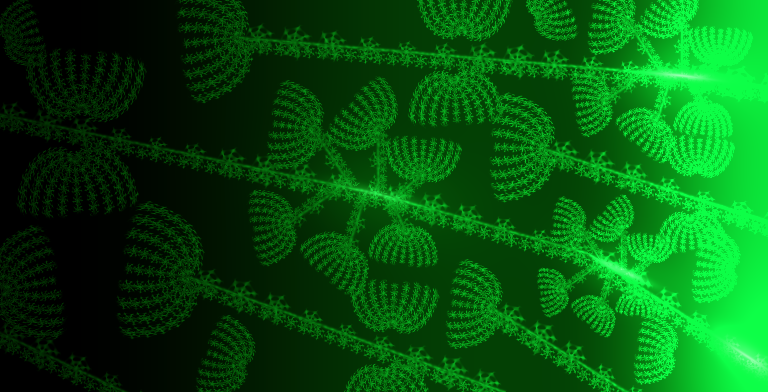
Give the GLSL for this background, as a WebGL 2 fragment shader.

```glsl
#version 300 es
precision highp float;
// Glowing green fractal filaments with feathered claws, fading from black to a bright right side.
uniform vec2 u_resolution;
out vec4 fragColor;

// Filaments: start and end
const vec4 filaments[9] = vec4[9](
  vec4(.61, .904, 1.74, .807), vec4(1.74, .807, 2., .77),
  vec4(-.02, .712, .965, .505), vec4(.965, .505, 1.5, .353), vec4(1.5, .353, 2., .03),
  vec4(.48, .294, 1.29, -.002), vec4(1.388, .62, 2., .42),
  vec4(1.256, .213, 1.63, -.02), vec4(-.02, .16, .38, -.03));

// Single claws: hub, reach, opening direction
const vec4 claws[10] = vec4[10](
  vec4(.61, .904, .19, 3.25), vec4(.48, .294, .215, 3.),
  vec4(1.388, .62, .17, 3.1), vec4(1.256, .213, .14, 3.),
  vec4(.02, .9, .11, .3), vec4(.01, .26, .18, .2),
  vec4(.62, .07, .13, 2.8), vec4(1.37, .96, .11, .4),
  vec4(1.866, .315, .12, 3.), vec4(1.71, .1, .11, 3.));

// Claws around each bright core, relative to that core
const vec4 petals[6] = vec4[6](
  vec4(-.165, .165, .14, 3.), vec4(0., .165, .13, 2.4), vec4(.11, .05, .12, 1.5),
  vec4(-.23, -.076, .12, 3.3), vec4(-.076, -.14, .12, 4.), vec4(.07, -.095, .11, 4.6));

// Cores: centre and scale. Crossings: centre and reach
const vec3 cores[3] = vec3[3](vec3(.965, .505, 1.), vec3(1.586, .31, .65), vec3(1.74, .807, .85));
const vec3 crossings[4] = vec3[4](vec3(.2, .66, .19), vec3(1.168, .86, .15),
  vec3(.99, .112, .14), vec3(1.77, .505, .11));

vec2 turn(vec2 p, float angle) {
  float c = cos(angle), s = sin(angle);
  return vec2(c * p.x - s * p.y, s * p.x + c * p.y);
}

vec2 gradient(vec2 cell) {
  float angle = 6.2832 * fract(sin(dot(cell, vec2(127.1, 311.7))) * 43758.5);
  return vec2(cos(angle), sin(angle));
}

float gradientNoise(vec2 p) {
  vec2 i = floor(p), f = p - i, u = f * f * (3. - 2. * f), e = vec2(1, 0);
  float low = mix(dot(gradient(i), f), dot(gradient(i + e.xy), f - e.xy), u.x);
  float high = mix(dot(gradient(i + e.yx), f - e.yx), dot(gradient(i + 1.), f - 1.), u.x);
  return mix(low, high, u.y);
}

float softLine(float d, float width) {
  return exp(-d * d / (width * width));
}

// Star of seven beaded, slightly curled arms
float spray(vec2 p, float radius, float pixel) {
  float rho = length(p) / radius;
  if (rho > 1.) return 0.;
  float angle = atan(p.y, p.x + 1e-6) + .5 * rho;
  float d = abs(sin(3.5 * angle)) / 3.5 * rho;
  float width = max(.09 + .05 * sin(rho * 20.), .5 * pixel / radius);
  return softLine(d, width) * smoothstep(1., .7, rho);
}

// Row of sprays along x
float chain(vec2 p, float period, float radius, float pixel) {
  return spray(vec2((fract(p.x / period) - .5) * period, p.y), radius, pixel);
}

// Fan of nine feathered arms that bend towards its opening
float claw(vec2 p, float reach, float direction, float pixel) {
  vec2 q = turn(p, -direction) / reach;
  float rho = length(q);
  if (rho > 1.15) return 0.;
  float bend = 1. + 1.3 * rho * rho;
  float angle = atan(q.y, q.x + 1e-6) * bend;
  float arm = clamp(round(angle / .5), -4., 4.);
  float d = (angle - arm * .5) / bend * rho;
  float tip = .72 + .07 * abs(arm);
  float size = min(.085 + .009 * abs(arm), .05 + .4 * rho);
  float light = max(.85 * chain(vec2(rho, d), .13, size, pixel / reach), .5 * softLine(d, .014));
  return light * smoothstep(tip + .06, tip - .02, rho);
}

// Straight thread carrying large and small sprays
float filament(vec2 p, vec2 a, vec2 b, float size, float pixel) {
  vec2 axis = normalize(b - a), r = p - a;
  vec2 q = vec2(dot(r, axis), axis.x * r.y - axis.y * r.x);
  float span = length(b - a);
  if (abs(q.y) > .06 * size || q.x < 0. || q.x > span) return 0.;
  float large = chain(q, .095 * size, size * (.041 + .009 * sin(q.x * 11.)), pixel);
  float small = chain(q + .02 * size, .036 * size, .022 * size, pixel);
  return max(max(.8 * large, .8 * small), .85 * softLine(q.y, .004));
}

void main() {
  vec2 p = gl_FragCoord.xy / u_resolution.y;
  float pixel = 1. / u_resolution.y, light = 0., halo = 0., heat = 0.;

  for (int i = 0; i < 9; i++)
    light = max(light, filament(p, filaments[i].xy, filaments[i].zw, 1., pixel));
  for (int i = 0; i < 10; i++)
    light = max(light, claw(p - claws[i].xy, claws[i].z, claws[i].w, pixel));

  // Paired claws above and below a filament
  for (int i = 0; i < 4; i++) {
    vec3 c = crossings[i];
    for (float side = -1.; side < 2.; side += 2.)
      light = max(light, claw(p - c.xy - vec2(.01, .06) * side, c.z, 1.5 * side, pixel));
  }

  // Cores with their ring of claws, stems and heat
  for (int i = 0; i < 3; i++) {
    float scale = cores[i].z;
    vec2 q = (p - cores[i].xy) / scale;
    for (int j = 0; j < 6; j++) {
      vec4 c = petals[j];
      vec2 root = c.x * vec2(.4, -.09);
      light = max(light, claw(q - c.xy, c.z, c.w, pixel / scale));
      light = max(light, .8 * filament(q, root, c.xy, .6, pixel / scale));
    }
    vec2 along = turn(q, i == 2 ? .09 : .25 + .18 * float(i));
    float bright = i == 0 ? .45 : 1.;
    heat += bright * exp(-dot(along * vec2(9., 65.), along * vec2(9., 65.)));
    halo += bright * exp(-dot(along * vec2(5., 9.), along * vec2(5., 9.)));
  }
  vec2 corner = turn(p - vec2(1.91, .09), .6);
  heat += exp(-dot(corner * vec2(11., 30.), corner * vec2(11., 30.)));
  halo += .7 * exp(-20. * dot(corner, corner));

  // Background ramp, then grainy filament light
  float green = .25 * smoothstep(.15, 1.25, p.x) + .65 * pow(smoothstep(1.35, 1.98, p.x), 1.5);
  float grain = .9 + .7 * gradientNoise(p * 110.);
  green += .22 * halo + light * grain * (.2 + .24 * p.x) + .5 * heat;
  green = min(green, 1.);
  vec3 color = vec3(.05 * green, green, .28 * green * green);
  color += vec3(.6, .1, .45) * heat * heat * (.4 + .6 * light);
  fragColor = vec4(clamp(color, 0., 1.), 1.);
}
```
